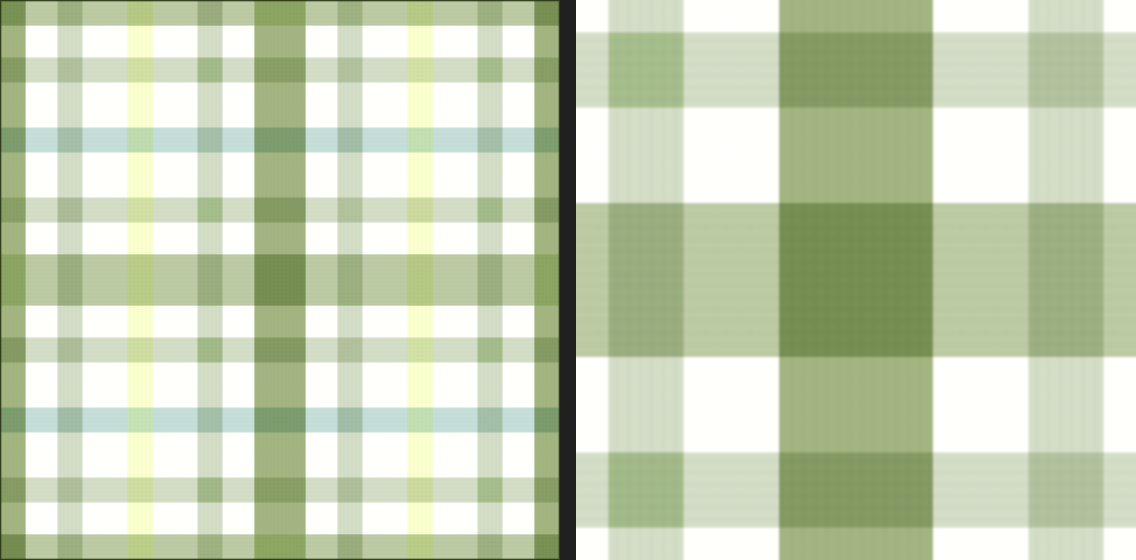
Left: the whole. Right: its middle third, enlarged.
Reproduce this pattern procedurally as a three.js fragment shader.

```glsl
// Green plaid: translucent vertical and horizontal bands overlapping on white cloth.

#define REPEATS 2.0                        // plaid repeats across and down
#define WIDE_HALF 0.0915                   // half widths, in units of one repeat
#define SLIM_HALF 0.0446
#define ACCENT_HALF 0.0462
#define SOFT 0.0030                        // edge softness, in units of one repeat
#define CLOTH vec3(1.0, 1.0, 0.994)
#define MOSS vec3(0.635, 0.706, 0.510)     // wide vertical
#define SAGE vec3(0.737, 0.792, 0.651)     // wide horizontal
#define MIST vec3(0.827, 0.863, 0.784)     // slim, both ways
#define LEMON vec3(0.976, 1.0, 0.816)      // vertical accent
#define SKY vec3(0.773, 0.867, 0.859)      // horizontal accent
#define BORDER vec3(0.16, 0.21, 0.08)

varying vec2 vUv;

float hash(vec2 cell) {
  return fract(sin(dot(cell, vec2(127.1, 311.7))) * 4375.85);
}

// Distance to the nearest line of a family spaced 1 / density apart.
float lineDistance(float x, float density, float offset) {
  return abs(fract(x * density - offset + 0.5) - 0.5) / density;
}

float coverage(float distance, float halfWidth) {
  return 1.0 - smoothstep(halfWidth - SOFT, halfWidth + SOFT, distance);
}

// Wide, slim and accent band coverage along one axis.
vec3 bands(float x, float accentHalf) {
  return vec3(coverage(lineDistance(x, 1.0, 0.0), WIDE_HALF),
              coverage(lineDistance(x, 2.0, 0.5), SLIM_HALF),
              coverage(lineDistance(x, 1.0, 0.5), accentHalf));
}

// Each band filters the light that passes through it.
vec3 dye(vec3 band, vec3 wide, vec3 slim, vec3 accent) {
  return mix(vec3(1.0), wide, band.x)
       * mix(vec3(1.0), slim, band.y)
       * mix(vec3(1.0), accent, band.z);
}

void main() {
  vec2 p = vUv * REPEATS;
  vec3 warp = bands(p.x, ACCENT_HALF);
  vec3 weft = bands(p.y, SLIM_HALF);
  vec3 color = CLOTH * dye(warp, MOSS, MIST, LEMON) * dye(weft, SAGE, MIST, SKY);

  // Wide crossings alternate between deep and lighter green.
  vec2 wideCell = floor(p + 0.5);
  float lighter = mod(wideCell.x + wideCell.y, 2.0);
  color *= mix(vec3(1.0), vec3(1.17, 1.16, 1.18), lighter * warp.x * weft.x);

  // Slim crossings are greener in the second half of each repeat.
  float greener = step(0.5, fract(p.x));
  color *= mix(vec3(1.0), vec3(0.93, 0.975, 0.89), greener * warp.y * weft.y);

  // Slight shade differences between crossings.
  float warpCover = max(warp.x, max(warp.y, warp.z));
  float weftCover = max(weft.x, max(weft.y, weft.z));
  float shade = hash(floor(p * 4.0 + 0.5)) - 0.5;
  color *= 1.0 + 0.04 * shade * warpCover * weftCover;

  // Faint ribbed threads, strongest on dyed cloth.
  vec2 rib = cos(vUv * 6.28318 * 144.0);
  color *= 1.0 + 0.008 * (rib.x * warpCover + rib.y * weftCover);
  color.b -= 0.006 * (1.0 + 0.5 * (rib.x + rib.y));

  // Thin dark outline around the cloth.
  vec2 inset = min(vUv, 1.0 - vUv);
  float outline = 1.0 - smoothstep(0.0012, 0.0036, min(inset.x, inset.y));
  color = mix(color, BORDER, 0.92 * outline);

  gl_FragColor = vec4(clamp(color, 0.0, 1.0), 1.0);
}
```
